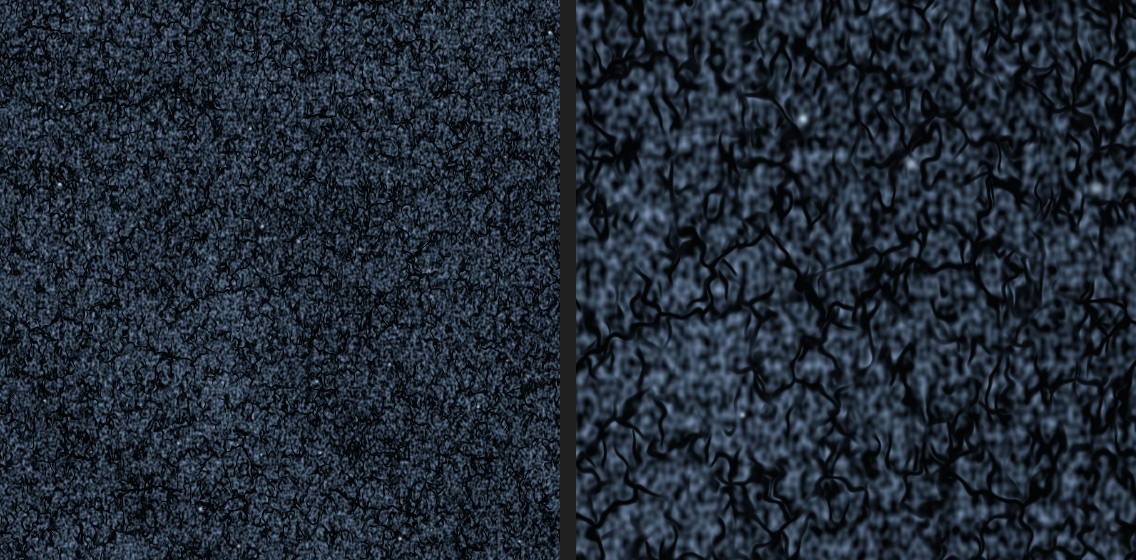
Left: the whole. Right: its middle third, enlarged.
Write a Shadertoy shader that draws this texture.

```glsl
// Dark slate-blue cracked ground: grainy crust split by jagged cracks and short
// upright fissures, with a few pale specks. Gradient noise gives grain and mottling;
// warped Voronoi borders at two scales give the cracks.

#define BASE_TONE 0.222
#define GRAIN_CONTRAST 0.52
#define MOTTLE_CONTRAST 0.055
#define PLATE_CONTRAST 0.04
#define CRACK_WIDTH 0.0034
#define CRACK_JAG 0.009
#define LARGE_PLATES vec2(19.0, 16.0)
#define SMALL_PLATES vec2(44.0, 33.0)
#define FISSURE_SCALE vec2(100.0, 48.0)
#define SPECK_CELLS 8.0
#define SPECK_SHARE 0.6

vec2 hash2(vec2 p) {
    vec3 q = fract(p.xyx * vec3(0.1031, 0.1030, 0.0973));
    q += dot(q, q.yzx + 33.33);
    return fract((q.xx + q.yz) * q.zy);
}

float cornerSlope(vec2 cell, vec2 offset) {
    float angle = 6.2832 * hash2(cell).x;
    return dot(vec2(cos(angle), sin(angle)), offset);
}

float gradientNoise(vec2 p) {
    vec2 i = floor(p), f = fract(p);
    vec2 u = f * f * f * (f * (f * 6.0 - 15.0) + 10.0);
    vec2 e = vec2(1.0, 0.0);
    float low = mix(cornerSlope(i, f), cornerSlope(i + e, f - e), u.x);
    float high = mix(cornerSlope(i + e.yx, f - e.yx), cornerSlope(i + 1.0, f - 1.0), u.x);
    return mix(low, high, u.y);
}

// x: distance to the nearest plate border in cell units, y: random value of the plate
vec2 plates(vec2 p) {
    vec2 i = floor(p), f = fract(p);
    vec2 nearest = vec2(0.0), nearestCell = vec2(0.0);
    float best = 8.0;
    for (int y = -1; y <= 1; y++)
    for (int x = -1; x <= 1; x++) {
        vec2 cell = vec2(x, y);
        vec2 r = cell + hash2(i + cell) - f;
        if (dot(r, r) < best) {
            best = dot(r, r);
            nearest = r;
            nearestCell = cell;
        }
    }
    float border = 8.0;
    for (int y = -2; y <= 2; y++)
    for (int x = -2; x <= 2; x++) {
        vec2 cell = nearestCell + vec2(x, y);
        vec2 r = cell + hash2(i + cell) - f;
        vec2 d = r - nearest;
        if (dot(d, d) > 0.0001) border = min(border, dot(0.5 * (nearest + r), normalize(d)));
    }
    return vec2(border, hash2(i + nearestCell + 71.0).y);
}

float crackLine(float border, vec2 scale) {
    return 1.0 - smoothstep(0.0006, CRACK_WIDTH, border * 2.0 / (scale.x + scale.y));
}

float specks(vec2 p) {
    vec2 cell = floor(p * SPECK_CELLS);
    vec2 place = hash2(cell + 19.0), kind = hash2(cell + 53.0);
    vec2 d = p - (cell + 0.1 + 0.8 * place) / SPECK_CELLS;
    float radius = mix(0.0018, 0.0038, kind.y * kind.y);
    return step(kind.x, SPECK_SHARE) * mix(0.6, 1.0, place.x) * exp(-dot(d, d) / (radius * radius));
}

// Slate-blue ramp, from near black to pale blue
vec3 slate(float tone) {
    return vec3(tone * (0.7 + 0.3 * tone), tone, 1.2 * tone + 0.014 * smoothstep(0.0, 0.12, tone));
}

void mainImage(out vec4 fragColor, in vec2 fragCoord) {
    vec2 p = fragCoord / iResolution.y;

    // Crust: faint mottling and slightly upright grain
    float mottle = gradientNoise(p * 4.0 + 3.0) + 0.7 * gradientNoise(p * 11.0 + 40.0);
    float grain = 0.65 * gradientNoise(p * vec2(225.0, 175.0))
                + 0.5 * gradientNoise(p * vec2(125.0, 90.0) + 9.0);

    // Jagged cracks, broken into pieces by noise
    vec2 jag = vec2(gradientNoise(p * 85.0 + 5.0), gradientNoise(p * 85.0 + 87.0));
    vec2 q = p + CRACK_JAG * jag;
    vec2 large = plates(q * LARGE_PLATES);
    vec2 small = plates(q * SMALL_PLATES + 31.0);
    float largeMask = smoothstep(0.0, 0.2, gradientNoise(p * 13.0 + 23.0));
    float smallMask = smoothstep(-0.15, 0.2, gradientNoise(p * 28.0 + 61.0));
    float crack = max(largeMask * crackLine(large.x, LARGE_PLATES),
                      0.9 * smallMask * crackLine(small.x, SMALL_PLATES));

    // Short upright fissures, spread evenly
    float ridge = abs(gradientNoise((p + 0.4 * CRACK_JAG * jag) * FISSURE_SCALE + 13.0));
    float fissureMask = smoothstep(-0.05, 0.25, gradientNoise(p * vec2(58.0, 34.0) + 47.0) - 0.15 * mottle);
    crack = max(crack, 0.95 * fissureMask * (1.0 - smoothstep(0.04, 0.2, ridge)));

    // Combine tones and colour
    float tone = BASE_TONE + MOTTLE_CONTRAST * mottle + GRAIN_CONTRAST * grain;
    tone += PLATE_CONTRAST * (large.y + small.y - 1.0);
    tone = max(tone * (1.0 - 0.97 * crack), 0.015);
    vec3 color = mix(slate(tone), vec3(0.78, 0.87, 0.95), specks(p));
    fragColor = vec4(color, 1.0);
}
```
